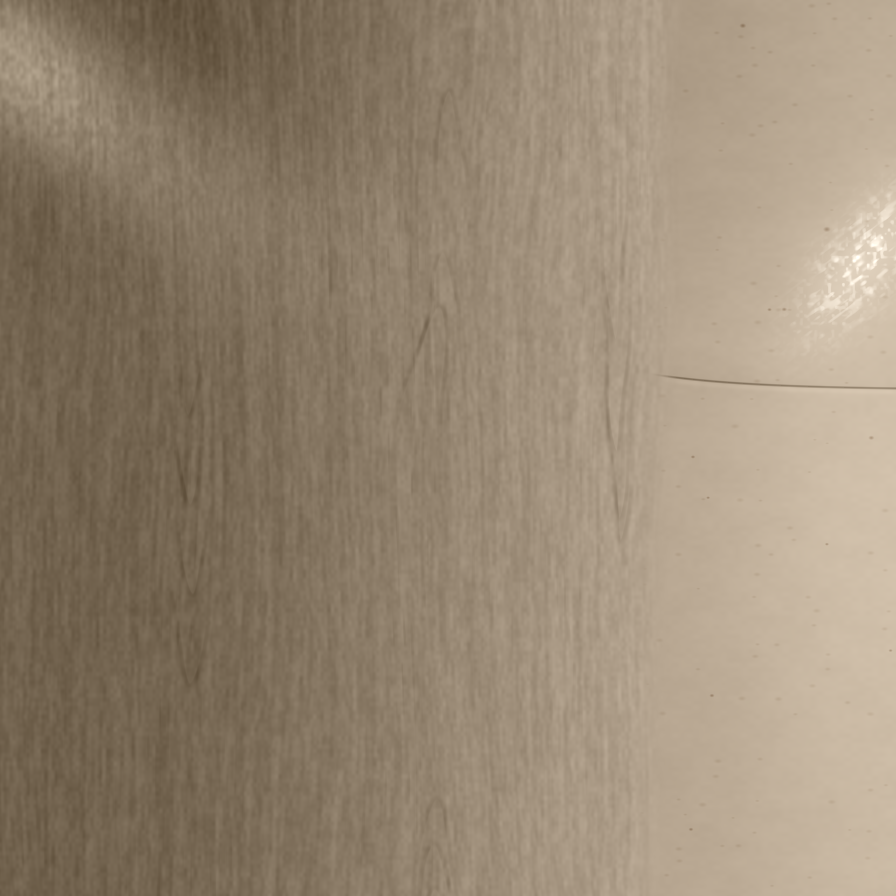
A WebGL 2 fragment shader for this texture:

```glsl
#version 300 es
precision highp float;
// Pale wood plank beside two smooth beige tiles, lit from the right.
// Stretched noise makes the grain, parabolas the growth rings, jittered
// cells the tile specks; soft rotated ellipses make the reflections.
uniform vec2 u_resolution;
out vec4 fragColor;

float hash(vec2 p) {
  vec3 q = fract(p.xyx * vec3(0.1031, 0.1030, 0.0973));
  q += dot(q, q.yzx + 33.33);
  return fract((q.x + q.y) * q.z);
}

float noise(vec2 p) {
  vec2 i = floor(p), f = fract(p);
  f = f * f * (3.0 - 2.0 * f);
  return mix(mix(hash(i), hash(i + vec2(1, 0)), f.x),
             mix(hash(i + vec2(0, 1)), hash(i + vec2(1, 1)), f.x), f.y);
}

// Soft elliptical light, turned by an angle
float glow(vec2 p, vec2 center, vec2 radii, float angle) {
  float c = cos(angle), s = sin(angle);
  vec2 q = mat2(c, -s, s, c) * (p - center) / radii;
  return exp(-dot(q, q));
}

// Growth ring: a narrow parabola opening up (+1) or down (-1) from its tip
float ring(vec2 p, vec2 tip, float direction, float bend, float reach) {
  vec2 q = (p - tip) * vec2(1.0, direction);
  float d = abs(bend * q.x * q.x - q.y) / length(vec2(2.0 * bend * q.x, 1.0));
  float fade = smoothstep(-0.01, 0.01, q.y) * (1.0 - smoothstep(0.1 * reach, reach, q.y));
  return (1.0 - smoothstep(0.0005, 0.004, d)) * fade;
}

// Scattered specks, one possible soft dot in each cell
float specks(vec2 p, float density) {
  vec2 cell = floor(p), f = fract(p);
  vec2 spot = 0.25 + 0.5 * vec2(hash(cell + 7.0), hash(cell + 19.0));
  float size = 0.1 + 0.13 * hash(cell + 31.0);
  float d = length((f - spot) * vec2(0.75, 1.0));
  return (1.0 - smoothstep(0.0, size, d)) * step(hash(cell), density);
}

vec3 woodColor(vec2 p) {
  vec3 color = mix(vec3(0.445, 0.385, 0.305), vec3(0.71, 0.645, 0.565),
                   smoothstep(0.1, 0.86, p.x + 0.04 * (0.5 - p.y)));
  color -= 0.04 * smoothstep(0.72, 1.0, p.y) * smoothstep(0.75, 0.3, p.x);
  color += 0.02 * glow(p, vec2(0.33, 0.7), vec2(0.2, 0.13), 0.0);

  // Fibres lean gently; faint long streaks carry many short pores
  vec2 q = p;
  q.x += 0.007 * sin(p.y * 5.0 + p.x * 9.0) + 0.002 * sin(p.y * 13.0 + p.x * 21.0);
  float grain = 0.016 * (noise(q * vec2(42.0, 1.6)) - 0.5);
  grain += 0.026 * (noise(q * vec2(140.0, 4.0) + 11.0) - 0.5);
  grain += 0.042 * (noise(q * vec2(240.0, 13.0) + 37.0) - 0.5);
  grain += 0.046 * (noise(q * vec2(256.0, 75.0) + 53.0) - 0.5);
  grain += 0.030 * (noise(p * vec2(256.0, 210.0) + 91.0) - 0.5);
  float pore = smoothstep(0.68, 0.95, noise(q * vec2(230.0, 24.0) + 17.0));
  grain -= 0.03 * pore * noise(q * vec2(20.0, 3.0) + 3.0);

  // Nested rings in three columns
  float rings = 0.0;
  vec2 w = p + vec2(0.002 * sin(p.y * 38.0), 0.0);
  for (int i = 0; i < 4; i++) {
    float k = float(i);
    rings += 0.8 * ring(w, vec2(0.213 + 0.003 * sin(k * 2.0), 0.235 + 0.1 * k), 1.0, 230.0 + 50.0 * k, 0.16);
    rings += 0.75 * ring(w, vec2(0.694 - 0.003 * k, 0.395 + 0.025 * k * k), 1.0, 750.0, 0.32);
  }
  for (int i = 0; i < 3; i++) {
    float k = float(i);
    rings += 0.75 * ring(w - vec2(0.18 * min(p.y - 0.66, 0.0), 0.0),
                         vec2(0.49 + 0.006 * k, 0.66 + 0.06 * k * k), -1.0, 190.0 + 60.0 * k, 0.24);
    rings += 0.65 * ring(w, vec2(0.486, 0.11 - 0.05 * k), -1.0, 190.0, 0.2);
  }
  return color + grain - 0.075 * rings * (0.3 + 0.7 * noise(p * vec2(190.0, 80.0) + 5.0));
}

vec3 tileColor(vec2 p) {
  vec3 color = mix(vec3(0.715, 0.648, 0.565), vec3(0.79, 0.725, 0.64),
                   smoothstep(0.72, 1.0, p.x));
  color -= 0.05 * smoothstep(0.55, 1.0, p.y);
  color += 0.03 * glow(p, vec2(0.97, 0.42), vec2(0.2, 0.22), 0.0);
  color += 0.014 * (noise(p * vec2(28.0, 55.0)) - 0.5);
  color += 0.012 * (noise(p * vec2(130.0, 190.0)) - 0.5);
  color -= vec3(0.04, 0.046, 0.052) * specks(p * vec2(48.0, 62.0), 0.14);
  color -= vec3(0.13, 0.15, 0.16) * specks(p * 60.0 + 23.0, 0.006);

  // Joint between the tiles: thin dark line with a faintly lit lower lip
  float x = p.x - 0.73;
  float joint = p.y - (0.565 + 0.017 * exp(-x * 9.0));
  float soft = 1.0 / u_resolution.y;
  float span = smoothstep(0.72, 0.76, p.x);
  color -= 0.22 * span * (1.0 - smoothstep(0.0, 0.001 + soft, abs(joint)));
  color += 0.025 * span * exp(-pow((joint + 0.004) / 0.003, 2.0));
  color -= 0.02 * span * exp(-abs(joint) * 75.0) * step(0.0, joint);
  return color;
}

void main() {
  vec2 p = gl_FragCoord.xy / u_resolution;
  float edge = 0.715 + 0.03 * p.y + 0.003 * sin(p.y * 12.0);
  vec3 color = mix(woodColor(p), tileColor(p), smoothstep(edge - 0.025, edge + 0.03, p.x));

  // Broad reflection on the upper left, with a dark wedge above it
  float fibre = 0.8 + 0.4 * noise(p * vec2(240.0, 140.0) + 71.0);
  color += vec3(0.20, 0.20, 0.195) * fibre * glow(p, vec2(0.0, 0.945), vec2(0.14, 0.068), -0.6);
  color += 0.085 * fibre * glow(p, vec2(0.14, 0.84), vec2(0.17, 0.085), -0.6);
  color -= 0.028 * glow(p, vec2(0.23, 0.97), vec2(0.13, 0.06), -0.6);
  color -= 0.02 * glow(p, vec2(0.0, 0.75), vec2(0.12, 0.07), -0.3);

  // Scratched glare on the upper tile
  vec2 s = mat2(0.8, -0.6, 0.6, 0.8) * p;
  float scratch = smoothstep(0.5, 0.95, noise(s * vec2(110.0, 256.0)));
  scratch += 0.7 * smoothstep(0.5, 0.95, noise(p * vec2(256.0, 230.0)));
  float glare = glow(p, vec2(0.965, 0.71), vec2(0.085, 0.034), 0.9);
  color += vec3(0.16, 0.18, 0.20) * glare * (0.35 + scratch);
  color += 0.045 * glow(p, vec2(0.98, 0.72), vec2(0.14, 0.075), 0.9);
  fragColor = vec4(clamp(color, 0.0, 1.0), 1.0);
}
```
